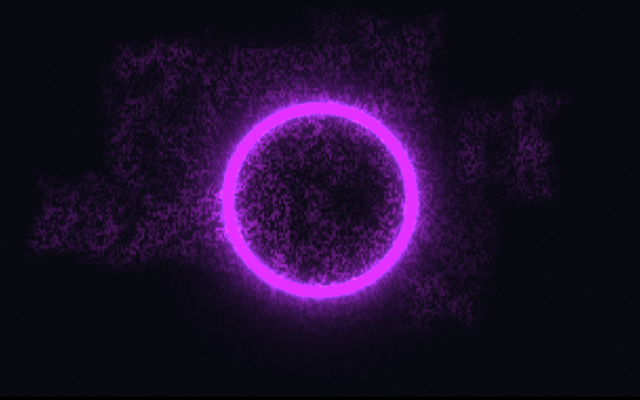
Write a Shadertoy shader that draws this background.

```glsl
// A neon ring glowing in front of a dark, worn wall.
// The ring is a circle distance with exponential halos; the wall is
// layered value noise, showing paint only inside warped soft boxes.

#define RING_RADIUS 0.2300
#define RING_HALF_WIDTH 0.0133
#define GLOW_REACH 0.043
#define GRAIN_SCALE 190.0
#define WEAR_SCALE 11.0
#define WALL_COLOR vec3(0.032, 0.034, 0.068)
#define PAINT_COLOR vec3(0.270, 0.055, 0.310)
#define GLOW_COLOR vec3(0.560, 0.115, 0.720)
#define RIM_COLOR vec3(0.180, 0.140, 0.380)
#define TUBE_COLOR vec3(0.890, 0.195, 1.000)

float hash(vec2 cell) {
    vec3 q = fract(vec3(cell.xyx) * 0.1031);
    q += dot(q, q.yzx + 33.33);
    return fract((q.x + q.y) * q.z);
}

float noise(vec2 p) {
    vec2 cell = floor(p), f = fract(p);
    f = f * f * (3.0 - 2.0 * f);
    float low = mix(hash(cell), hash(cell + vec2(1, 0)), f.x);
    float high = mix(hash(cell + vec2(0, 1)), hash(cell + vec2(1, 1)), f.x);
    return mix(low, high, f.y);
}

float fbm(vec2 p) {
    float sum = 0.0, weight = 0.5;
    for (int i = 0; i < 5; i++) {
        sum += weight * noise(p);
        p = mat2(1.6, 1.2, -1.2, 1.6) * p + 17.3;
        weight *= 0.5;
    }
    return sum;
}

// Soft box, 1 inside and 0 outside
float patchMask(vec2 p, vec2 center, vec2 halfSize) {
    vec2 q = abs(p - center) - halfSize;
    return 1.0 - smoothstep(-0.035, 0.035, max(q.x, q.y));
}

// Where paint remains on the wall
float paintMask(vec2 p) {
    vec2 warp = vec2(fbm(p * WEAR_SCALE + 40.0), fbm(p * WEAR_SCALE + 80.0));
    vec2 w = p + 0.11 * (warp - 0.48);

    // Left side
    float m = 0.85 * patchMask(w, vec2(-0.39, 0.345), vec2(0.12, 0.05));
    m = max(m, 0.70 * patchMask(w, vec2(-0.40, 0.10), vec2(0.13, 0.22)));
    m = max(m, 0.90 * patchMask(w, vec2(-0.40, -0.06), vec2(0.19, 0.09)));
    m = max(m, 0.75 * patchMask(w, vec2(-0.65, -0.04), vec2(0.055, 0.08)));

    // Above the ring
    m = max(m, 0.60 * patchMask(w, vec2(-0.12, 0.30), vec2(0.18, 0.07)));
    m = max(m, 0.60 * patchMask(w, vec2(0.15, 0.32), vec2(0.14, 0.12)));

    // Right side
    m = max(m, 0.90 * patchMask(w, vec2(0.395, 0.15), vec2(0.035, 0.09)));
    m = max(m, 0.95 * patchMask(w, vec2(0.52, 0.135), vec2(0.055, 0.11)));
    m = max(m, 0.60 * patchMask(w, vec2(0.305, -0.24), vec2(0.08, 0.06)));
    m = max(m, 0.35 * patchMask(w, vec2(0.32, 0.0), vec2(0.11, 0.20)));

    // Inside the ring, with a bare spot right of the middle
    float inside = 1.0 - smoothstep(0.19, 0.24, length(p));
    vec2 bare = (w - vec2(0.105, 0.0)) / vec2(0.065, 0.11);
    m = max(m, 1.15 * inside * (1.0 - 0.85 * exp(-dot(bare, bare))));

    float wear = smoothstep(0.22, 0.62, fbm(p * vec2(19.0, 14.0) + 7.0));
    return m * mix(0.35, 1.15, wear);
}

void mainImage(out vec4 fragColor, in vec2 fragCoord) {
    vec2 p = (fragCoord - 0.5 * iResolution.xy) / iResolution.y;
    float pixel = 1.0 / iResolution.y;

    // Wall grain and paint
    float fine = noise(p * vec2(1.0, 0.8) * GRAIN_SCALE + 300.0);
    float coarse = noise(p * GRAIN_SCALE * 0.45 + 500.0);
    float grain = smoothstep(0.25, 0.90, 0.6 * fine + 0.4 * coarse);
    vec3 color = WALL_COLOR + 0.008 * (fine - 0.5);
    color += PAINT_COLOR * paintMask(p) * (0.12 + 0.80 * grain);

    // Halo on both sides of the tube
    float ringDist = length(p) - RING_RADIUS;
    float edge = abs(ringDist) - RING_HALF_WIDTH;
    float away = max(edge, 0.0);
    float reach = ringDist > 0.0 ? GLOW_REACH : GLOW_REACH * 0.72;
    color += GLOW_COLOR * exp(-away / reach) * (0.82 + 0.36 * grain);
    color += RIM_COLOR * exp(-away / 0.005);

    // Tube, slightly rough along its inner edge
    float rough = ringDist < 0.0 ? 0.0035 * (fine - 0.5) : 0.0;
    float tube = 1.0 - smoothstep(-pixel, pixel, edge + rough);
    color = mix(color, TUBE_COLOR, tube);

    // Thin black strip along the bottom
    float strip = 0.008;
    color *= smoothstep(strip - pixel, strip + pixel, p.y + 0.5);

    fragColor = vec4(clamp(color, 0.0, 1.0), 1.0);
}
```
